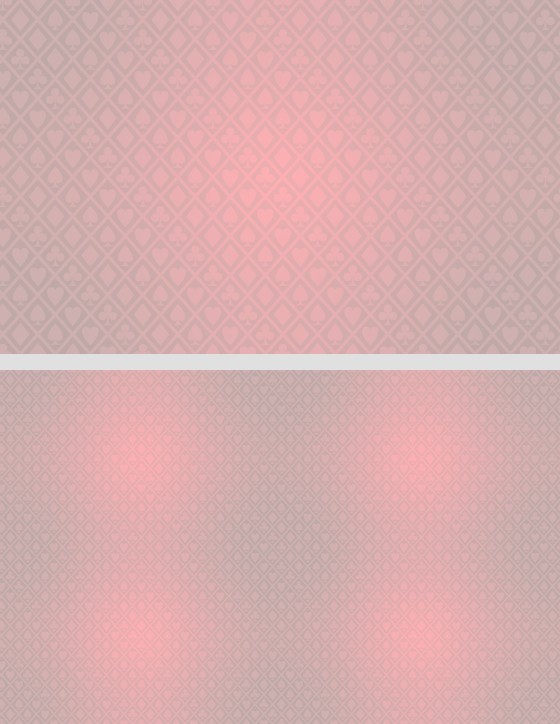
Top, the tile; bottom, the same tile 2 across and 2 down.
This pattern is drawn by a Shadertoy shader. Its source:

```glsl
const float PI = 3.14159265;

// Heart with its tip pointing down, in cell widths
float heart(vec2 p) {
    p.x = abs(p.x);
    float lobe = length(p - vec2(0.115, 0.1)) - 0.12;
    float t = clamp((p.y + 0.32) / 0.42, 0.0, 1.0);
    float taper = (p.x - 0.235 * sin(t * PI * 0.5)) * 0.8;
    return min(lobe, max(taper, max(p.y - 0.1, -0.32 - p.y)));
}

// Flared foot shared by the spade and the club
float stem(vec2 p) {
    float t = clamp(-p.y / 0.3, 0.0, 1.0);
    float side = (abs(p.x) - 0.02 - 0.12 * pow(t, 6.0)) * 0.7;
    return max(side, max(p.y, -0.3 - p.y));
}

float spade(vec2 p) {
    float leaf = heart(vec2(p.x, 0.02 - p.y) / 0.9) * 0.9;
    return min(leaf, stem(p));
}

float club(vec2 p) {
    float top = length(p - vec2(0.0, 0.17)) - 0.12;
    float side = length(vec2(abs(p.x) - 0.145, p.y + 0.04)) - 0.12;
    float core = length(p - vec2(0.0, 0.03)) - 0.07;
    return min(min(top, side), min(core, stem(p)));
}

float diamond(vec2 p) {
    vec2 a = abs(p) / vec2(0.26, 0.33);
    return (a.x + a.y - 1.0) * 0.204;
}

float suitShape(vec2 p, float suit) {
    if (suit < 0.5) return club(p);
    if (suit < 1.5) return diamond(p);
    if (suit < 2.5) return spade(p);
    return heart(p);
}

void mainImage(out vec4 fragColor, in vec2 fragCoord) {
    vec2 uv = fragCoord / iResolution.xy;
    vec2 repeats = vec2(16.0, 9.0);
    vec2 grid = uv * repeats - vec2(0.08, 0.0);

    // Nearest centre of two interleaved grids gives the rhombic cell
    vec2 centre = floor(grid + 0.5);
    vec2 offsetCentre = floor(grid) + 0.5;
    vec2 d = abs(grid - centre);
    vec2 e = abs(grid - offsetCentre);
    if (e.x + e.y < d.x + d.y) centre = offsetCentre;
    vec2 cell = grid - centre;

    // Suits run along the diagonals, with rows wrapped vertically
    float suit = mod(centre.x + mod(centre.y, repeats.y), 4.0);
    float symbol = suitShape(cell * vec2(1.0, 1.125), suit);

    // Lattice along the cell borders
    float border = (0.5 - abs(cell.x) - abs(cell.y)) / 1.338;
    float shape = min(symbol, border - 0.045);
    float pixel = repeats.x / iResolution.x;
    float ink = 1.0 - smoothstep(-0.6 * pixel, 0.6 * pixel, shape);

    // Periodic glow, pink in the middle and grey at the edges
    vec2 s = sin(PI * (uv - 0.5));
    float fade = pow(min(s.x * s.x + 0.4 * s.y * s.y, 1.2), 0.7);
    vec3 ground = mix(vec3(0.925, 0.68, 0.69), vec3(0.768, 0.665, 0.66), fade);
    vec3 pattern = mix(vec3(0.995, 0.685, 0.70), vec3(0.832, 0.69, 0.69), fade);

    fragColor = vec4(mix(ground, pattern, ink), 1.0);
}
```
